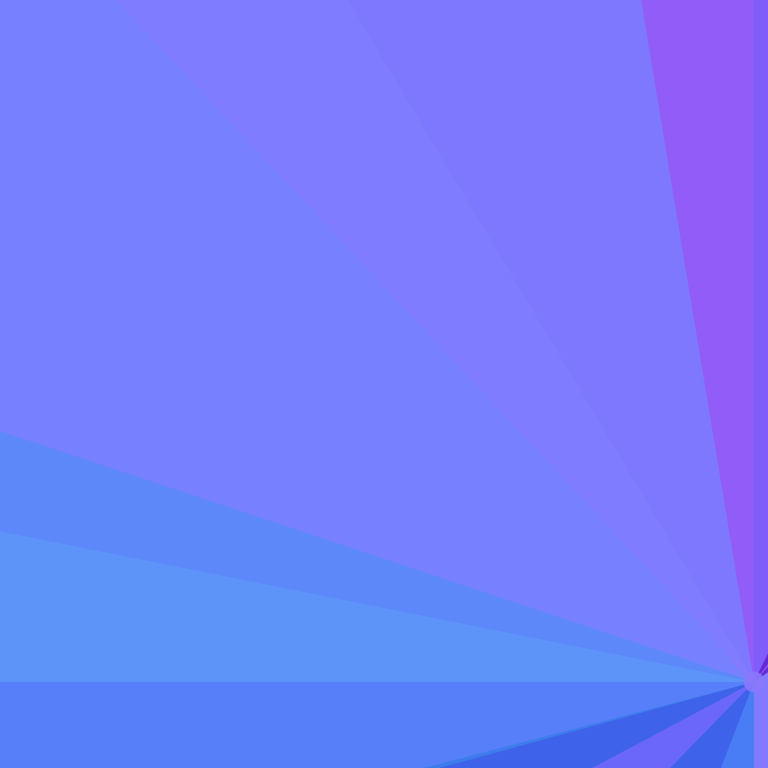
Reproduce this texture map procedurally as a WebGL 2 fragment shader.

```glsl
#version 300 es
precision highp float;
// A fan of flat blue and violet sectors radiating from a hub near the lower right.
// Each sector is painted over the previous one past its starting angle, with the
// edge smoothed by arc length; a small glowing hub and a faint streak finish it.

uniform vec2 u_resolution;
out vec4 fragColor;

const vec2 HUB = vec2(0.9818, 0.1120);
const float HUB_RADIUS = 0.0135;
const int SECTORS = 15;

// Starting angle of each sector in degrees, counter-clockwise from the right.
const float START[SECTORS] = float[](
    35.0, 48.0, 52.0, 64.0, 90.0, 99.4, 120.8, 133.1,
    161.6, 168.7, 180.0, 194.6, 195.3, 208.0, 225.7);

const vec3 VIOLET = vec3(0.510, 0.475, 1.000);
const vec3 DEEP_PURPLE = vec3(0.390, 0.170, 0.830);
const vec3 INDIGO = vec3(0.500, 0.365, 0.980);
const vec3 PURPLE = vec3(0.569, 0.361, 0.973);
const vec3 LAVENDER = vec3(0.494, 0.470, 1.000);
const vec3 LILAC = vec3(0.502, 0.486, 1.000);
const vec3 PERIWINKLE = vec3(0.467, 0.502, 1.000);
const vec3 AZURE = vec3(0.361, 0.533, 0.980);
const vec3 SKY = vec3(0.365, 0.580, 0.973);
const vec3 CORNFLOWER = vec3(0.345, 0.498, 0.980);
const vec3 TEAL_LINE = vec3(0.235, 0.490, 0.922);
const vec3 ROYAL = vec3(0.243, 0.384, 0.914);
const vec3 IRIS = vec3(0.420, 0.404, 0.980);

const vec3 TINT[SECTORS] = vec3[](
    DEEP_PURPLE, PURPLE, DEEP_PURPLE, INDIGO, PURPLE, LAVENDER, LILAC, PERIWINKLE,
    AZURE, SKY, CORNFLOWER, TEAL_LINE, ROYAL, IRIS, ROYAL);

// Coverage of the region past an angle, smoothed over about one pixel of arc.
float pastAngle(float angle, float start, float radius, float pixel) {
    float arc = radians(angle - start) * radius;
    return smoothstep(-0.7 * pixel, 0.7 * pixel, arc);
}

vec3 sectorFan(float angle, float radius, float pixel) {
    vec3 color = VIOLET;
    for (int i = 0; i < SECTORS; i++) {
        color = mix(color, TINT[i], pastAngle(angle, START[i], radius, pixel));
    }
    // Narrow blue sector below the hub, then back to violet.
    color = mix(color, vec3(0.285, 0.490, 0.965), pastAngle(angle, 249.0, radius, pixel));
    return mix(color, VIOLET, pastAngle(angle, 270.0, radius, pixel));
}

// Soft streak along a direction, fading with distance from the hub.
float streak(vec2 p, float degreesAround, float reach) {
    vec2 dir = vec2(cos(radians(degreesAround)), sin(radians(degreesAround)));
    float along = dot(p, dir);
    float across = abs(dir.x * p.y - dir.y * p.x);
    float fade = 1.0 - smoothstep(0.0, reach, along);
    return step(0.0, along) * fade * (1.0 - smoothstep(0.001, 0.005, across));
}

void main() {
    vec2 p = gl_FragCoord.xy / u_resolution - HUB;
    float pixel = 1.0 / min(u_resolution.x, u_resolution.y);
    float radius = length(p);
    float angle = mod(degrees(atan(p.y, p.x)) + 360.0, 360.0);

    vec3 color = sectorFan(angle, radius, pixel);

    // Hub and its streak toward the upper left
    vec3 glow = vec3(0.540, 0.470, 0.985);
    color = mix(color, glow, 0.6 * streak(p, 134.0, 0.09));
    float hub = 1.0 - smoothstep(HUB_RADIUS - pixel, HUB_RADIUS + pixel, radius);
    color = mix(color, glow, 0.9 * hub);

    fragColor = vec4(color, 1.0);
}
```
